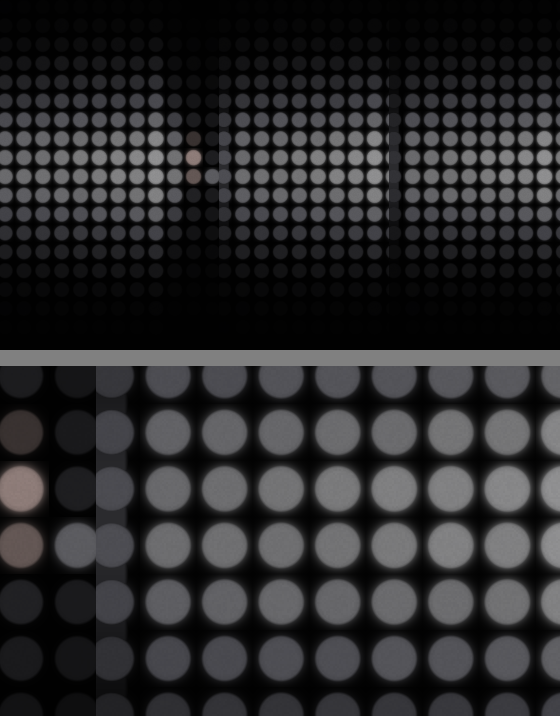
Top: the whole. Bottom: its middle third, enlarged.
Write a Shadertoy shader that draws this background.

```glsl
// Wall of grey round lamps in three side-by-side panels, brightest along a middle band.

// Lengths are in units of the canvas height.
const float PITCH = 0.05385;
const float RADIUS = 0.0211;
const vec2 FIRST_LAMP = vec2(0.0146, 0.4958);
const vec2 SEAMS = vec2(0.625, 1.1104);
const float BAND_Y = 0.523;
const float SPREAD_UP = 0.160;
const float SPREAD_DOWN = 0.150;
const float PEAK = 0.485;
const float HALO_WIDTH = 0.0042;
const float HALO_GAIN = 0.62;
const float VEIL_WIDTH = 0.032;
const float VEIL_LEVEL = 0.17;
const float WEAR = 0.07;
const float GRAIN = 0.035;
const vec3 COOL = vec3(0.97, 0.97, 1.05);
const vec3 NEUTRAL = vec3(1.0, 1.0, 1.01);
const vec3 ROSE = vec3(1.12, 0.98, 0.95);
const vec3 BLACK = vec3(0.003);

// Sine-free hash
float hash(vec2 p) {
    vec3 q = fract(vec3(p.xyx) * 0.1031);
    q += dot(q, q.yzx + 33.33);
    return fract((q.x + q.y) * q.z);
}

// Vertical falloff around the bright band
float band(float y) {
    float d = y - BAND_Y;
    float s = d > 0.0 ? SPREAD_UP : SPREAD_DOWN;
    return exp(-0.5 * d * d / (s * s));
}

// Lamps that fail at the right end of the first panel
float failure(vec2 id) {
    if (id.x < 9.0) return 1.0;
    float away = abs(id.y - 0.5) - 0.5;
    if (id.x < 10.0) return mix(0.92, 0.5, smoothstep(0.0, 4.0, away));
    if (id.x < 11.0) {
        if (id.y == 1.0) return 1.06;
        if (id.y == 0.0) return 0.72;
        return id.y == 2.0 ? 0.46 : 0.32;
    }
    return id.y == 0.0 ? 0.78 : 0.24;
}

// Brightness of one lamp
float lampLevel(vec2 id, float panel) {
    float ramp = mix(0.84, 1.10, clamp(id.x / 8.0, 0.0, 1.0));
    if (id.x == 8.0) ramp += 0.08;
    if (id.x == 0.0) ramp *= 1.0 - 0.26 * panel;
    if (id.x > 8.0) ramp *= 0.9;
    float wear = 1.0 + WEAR * (hash(id + 40.0) - 0.5);
    float fail = panel < 0.5 ? failure(id) : 1.0;
    return PEAK * ramp * wear * fail * band(FIRST_LAMP.y + id.y * PITCH);
}

void mainImage(out vec4 fragColor, in vec2 fragCoord) {
    float pixel = 1.0 / iResolution.y;
    vec2 uv = fragCoord * pixel;

    // Each panel restarts the lamp grid at its left seam
    float panel = step(SEAMS.x, uv.x) + step(SEAMS.y, uv.x);
    float left = panel < 0.5 ? 0.0 : (panel < 1.5 ? SEAMS.x : SEAMS.y);
    vec2 local = vec2(uv.x - left, uv.y);

    // Nearest lamp
    vec2 grid = (local - FIRST_LAMP) / PITCH;
    vec2 id = floor(grid + 0.5);
    vec2 offset = (grid - id) * PITCH;
    float edge = length(offset) - RADIUS;
    float level = lampLevel(id, panel);

    // Disc with a softly dimmed rim and fine grain
    float softness = 0.0012 + 0.5 * pixel;
    float disc = 1.0 - smoothstep(-softness, softness, edge);
    float rim = 1.0 - 0.08 * smoothstep(-0.006, 0.0, edge);
    float grain = 1.0 + GRAIN * (hash(floor(local * 480.0)) - 0.5);
    float face = level * rim * grain;

    // Halo grows with the square of the lamp level
    float halo = HALO_GAIN * level * level / PEAK * exp(-max(edge, 0.0) / HALO_WIDTH);
    float light = mix(halo, face, disc);

    // Pale strip at the left seam of the later panels
    if (panel > 0.5) {
        float strip = 1.0 - smoothstep(VEIL_WIDTH - 0.006, VEIL_WIDTH, local.x);
        float glow = band(uv.y);
        light = max(light, VEIL_LEVEL * glow * glow * strip);
    }

    // Dim lamps lean blue; the failing column leans pink
    vec3 tint = mix(COOL, NEUTRAL, smoothstep(0.25, 0.48, level));
    bool warm = panel < 0.5 && id.x == 10.0 && id.y >= 0.0 && id.y <= 2.0;
    if (warm) tint = ROSE;
    fragColor = vec4(BLACK + light * tint, 1.0);
}
```
